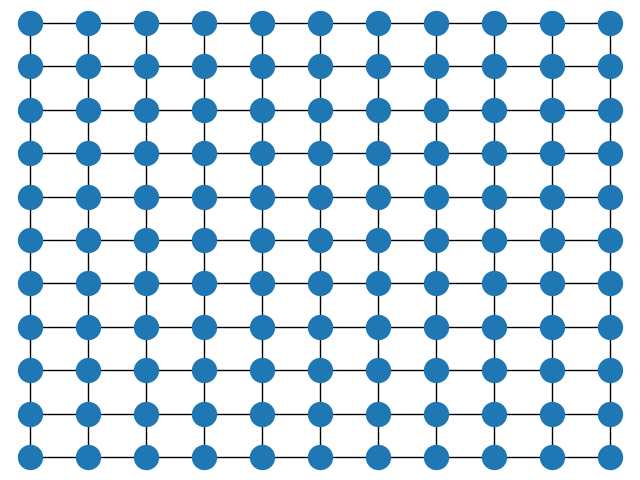
This pattern is drawn by a WebGL 1 fragment shader. Its source:

```glsl
precision highp float;
// Draws an 11 by 11 lattice of blue discs joined by thin black lines on white.

uniform vec2 u_resolution;

const float CANVAS_HEIGHT = 480.0;        // working units per canvas height
const vec2 SPACING = vec2(58.0, 43.4);    // distance between neighbouring nodes
const float HALF_COUNT = 5.0;             // nodes on each side of the middle one
const float NODE_RADIUS = 12.65;
const float LINE_WIDTH = 1.39;

const vec3 PAPER = vec3(1.0);
const vec3 LINE_COLOR = vec3(0.0);
const vec3 NODE_COLOR = vec3(0.122, 0.467, 0.706);

// Node position for a lattice index, rounded so that row gaps vary slightly.
vec2 nodePosition(vec2 index, vec2 spacing) {
  return floor(index * spacing + 0.5) + 0.5;
}

// Index of the lattice node nearest to p.
vec2 nearestIndex(vec2 p, vec2 spacing, float halfCount) {
  return clamp(floor((p - 0.5) / spacing + 0.5), -halfCount, halfCount);
}

// Signed distance to an axis-aligned box.
float boxDistance(vec2 p, vec2 halfSize) {
  vec2 q = abs(p) - halfSize;
  return length(max(q, 0.0)) + min(max(q.x, q.y), 0.0);
}

// Antialiased fill of a signed distance.
float coverage(float dist, float pixel) {
  return clamp(0.5 - dist / pixel, 0.0, 1.0);
}

void main() {
  // Centred coordinates with y pointing down.
  float pixel = CANVAS_HEIGHT / u_resolution.y;
  vec2 p = (gl_FragCoord.xy - 0.5 * u_resolution) * pixel * vec2(1.0, -1.0);

  vec2 node = nodePosition(nearestIndex(p, SPACING, HALF_COUNT), SPACING);
  vec2 extent = SPACING * HALF_COUNT;
  float halfLine = 0.5 * LINE_WIDTH;

  // Edges run the full lattice extent, with their ends under the outer nodes.
  float row = boxDistance(vec2(p.x - 0.5, p.y - node.y), vec2(extent.x, halfLine));
  float column = boxDistance(vec2(p.x - node.x, p.y - 0.5), vec2(halfLine, extent.y));
  float disc = length(p - node) - NODE_RADIUS;

  vec3 color = mix(PAPER, LINE_COLOR, coverage(min(row, column), pixel));
  color = mix(color, NODE_COLOR, coverage(disc, pixel));
  gl_FragColor = vec4(color, 1.0);
}
```
